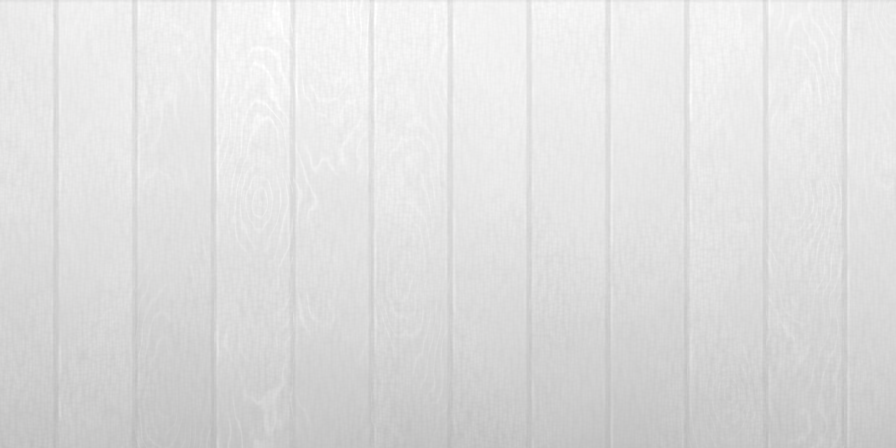
Give the GLSL for this texture, as a WebGL 2 fragment shader.

```glsl
#version 300 es
precision highp float;

#define PLANK_WIDTH 0.176
#define FIRST_SEAM 0.125
#define SEAM_WIDTH 0.0105
#define SEAM_DEPTH 0.06
#define RIM_WIDTH 0.0035
#define RIM_LIGHT 0.035
#define FIBRE_DEPTH 0.030
#define WEAVE_DEPTH 0.022
#define RING_COUNT 13.0
#define RING_LIGHT 0.036
#define TONE_SPREAD 0.016
#define EDGE_SHADE 0.035

uniform vec2 u_resolution;
out vec4 outColor;

float hash1(float n) {
  return fract(sin(n * 12.99 + 4.1) * 4375.85);
}

vec2 hash2(vec2 p) {
  vec3 q = fract(p.xyx * vec3(0.1031, 0.103, 0.0973));
  q += dot(q, q.yzx + 33.33);
  return fract((q.xx + q.yz) * q.zy);
}

// Distance to the nearest scattered cell point
float cellular(vec2 p) {
  vec2 cell = floor(p), local = fract(p);
  float nearest = 2.0;
  for (int j = -1; j <= 1; j++)
    for (int i = -1; i <= 1; i++) {
      vec2 offset = vec2(i, j);
      vec2 d = offset + hash2(cell + offset) - local;
      nearest = min(nearest, dot(d, d));
    }
  return sqrt(nearest);
}

// Smooth drifting value, about -1 to 1
float waves(vec2 p) {
  float sum = 0.0, amplitude = 0.5;
  for (int i = 0; i < 4; i++) {
    sum += amplitude * sin(p.x + 1.7 * sin(p.y)) * cos(p.y * 0.8 + sin(p.x * 0.7));
    p = mat2(1.5, 1.1, -1.1, 1.5) * p + 2.3;
    amplitude *= 0.55;
  }
  return sum;
}

// Pale growth rings, drawn out along the plank from a knot
float growthRings(vec2 p, float across, float id) {
  float knotY = fract(0.545 + (id - 3.0) * 0.43);
  float along = p.y - knotY;
  along *= 2.9 / (1.0 + 2.6 * abs(along));
  float center = 0.12 * sin(id * 2.4);
  float warp = 0.09 * waves(vec2(across * 4.0, p.y * 13.0) + id * 5.3);
  float radius = length(vec2(across - center, along)) + warp;
  float ring = pow(0.5 + 0.5 * sin(radius * RING_COUNT * 6.2832), 5.0);
  float patches = smoothstep(-0.35, 0.5, waves(p * vec2(15.0, 9.0) + id));
  float figured = exp(-pow((id - 3.4) / 1.7, 2.0)) + 0.6 * exp(-pow(id - 10.0, 2.0));
  return ring * patches * (0.18 + 0.82 * figured);
}

// Upright fibres and fine crosswise saw marks
float woodSurface(vec2 p, float id) {
  vec2 q = p + vec2(0.003 * waves(p * vec2(9.0, 14.0) + id), id * 3.7);
  float fibre = cellular(q * vec2(135.0, 22.0)) - 0.5;
  float weave = cellular(q * vec2(70.0, 140.0)) - 0.5;
  float wear = 0.65 + 0.6 * smoothstep(-0.5, 0.6, waves(p * vec2(11.0, 6.0) + id * 2.0));
  return -(fibre * FIBRE_DEPTH + weave * WEAVE_DEPTH) * wear;
}

void main() {
  vec2 p = gl_FragCoord.xy / u_resolution.y;
  float width = u_resolution.x / u_resolution.y;
  float pixel = 1.0 / u_resolution.y;

  // Plank index and position across it
  float s = (p.x - FIRST_SEAM) / PLANK_WIDTH;
  float id = floor(s) + 1.0;
  float across = fract(s) - 0.5;
  float seamOffset = (fract(s + 0.5) - 0.5) * PLANK_WIDTH;

  // Light falling from top to bottom, dimmer at the sides
  float shade = 0.762 + p.y * (0.305 - 0.115 * p.y);
  float side = abs(p.x / width * 2.0 - 1.0);
  shade -= EDGE_SHADE * side * side * side * p.y;
  shade += TONE_SPREAD * (hash1(id) - 0.5);
  shade += 0.012 * waves(p * vec2(8.0, 7.0) + id * 3.1);

  // Grain
  shade += woodSurface(p, id);
  shade += RING_LIGHT * growthRings(p, across, id);

  // Soft grey seams with worn pale rims
  float contrast = mix(0.4, 1.0, p.y);
  float distanceToSeam = abs(seamOffset) - SEAM_WIDTH * 0.5;
  float seam = 1.0 - smoothstep(-pixel, pixel + 0.002, distanceToSeam);
  float rim = 1.0 - smoothstep(0.0, RIM_WIDTH + pixel, abs(distanceToSeam - RIM_WIDTH));
  float rimWear = smoothstep(-0.3, 0.5, waves(vec2(id * 4.0, p.y * 16.0)));
  shade -= SEAM_DEPTH * contrast * seam;
  shade += RIM_LIGHT * rim * rimWear * (seamOffset > 0.0 ? 1.0 : 0.35);

  // Thin shadow along the top edge
  shade -= 0.04 * smoothstep(0.994 - pixel, 1.0, p.y);
  outColor = vec4(clamp(shade * vec3(1.0, 0.999, 0.998), 0.0, 1.0), 1.0);
}
```
